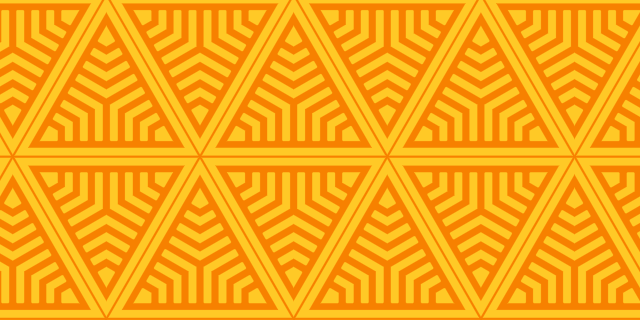
Give the GLSL for this pattern, as a WebGL 1 fragment shader.

```glsl
precision highp float;
// Tiled triangles with orange frames, mitred three-way stripes and thin grid lines on yellow.

uniform vec2 u_resolution;

// Lengths are fractions of the canvas height.
#define SIDE 0.5852
#define ORIGIN vec2(1.2102, 0.5104)
#define GRID_HALF 0.0034
#define FRAME_OUTER 0.0279
#define FRAME_INNER 0.0487
#define STRIPE_PERIOD 0.0469
#define STRIPE_HALF 0.0111
#define CORNER_RADIUS 0.0045
#define YELLOW vec3(1.0, 0.79, 0.15)
#define ORANGE vec3(0.97, 0.505, 0.0)

const float SQRT3 = 1.7320508;
const float ROW_HEIGHT = SIDE * SQRT3 * 0.5;

// Maps a point to its triangle: centroid at zero, apex pointing up.
vec2 triangleCell(vec2 p) {
  float row = floor(p.y / ROW_HEIGHT);
  vec2 q = vec2(mod(p.x - row * SIDE * 0.5, SIDE) - SIDE * 0.5,
                p.y - row * ROW_HEIGHT);
  if (abs(q.x) * SQRT3 > ROW_HEIGHT - q.y) {
    q.x -= sign(q.x) * SIDE * 0.5;
    q.y = ROW_HEIGHT - q.y;
  }
  return q - vec2(0.0, ROW_HEIGHT / 3.0);
}

// Folds onto the nearest spoke from centroid to side: x across it, y along it.
vec2 foldToSpoke(vec2 q) {
  q.x = abs(q.x);
  vec2 side = vec2(SQRT3 * 0.5, 0.5);
  float along = dot(q, side);
  if (along > -q.y) {
    return vec2(abs(dot(q, vec2(-side.y, side.x))), along);
  }
  return vec2(q.x, -q.y);
}

// Intersection of two distance fields with rounded corners.
float roundedIntersection(float a, float b, float radius) {
  vec2 d = vec2(a, b) + radius;
  return length(max(d, 0.0)) + min(max(d.x, d.y), 0.0) - radius;
}

float coverage(float d, float soft) {
  return 1.0 - smoothstep(-soft, soft, d);
}

void main() {
  vec2 p = gl_FragCoord.xy / u_resolution.y - ORIGIN;
  float soft = 0.75 / u_resolution.y;

  vec2 spoke = foldToSpoke(triangleCell(p));
  float edge = ROW_HEIGHT / 3.0 - spoke.y;

  // Stripes run parallel to the spokes, with one centred on each spoke.
  float fromStripe = abs(fract(spoke.x / STRIPE_PERIOD + 0.5) - 0.5) * STRIPE_PERIOD;
  // No further stripe starts in the corners.
  if (spoke.x > STRIPE_PERIOD * 3.0) fromStripe = spoke.x - STRIPE_PERIOD * 3.0;

  float gridLine = edge - GRID_HALF;
  float frame = FRAME_OUTER - edge;
  float gap = roundedIntersection(STRIPE_HALF - fromStripe,
                                  FRAME_INNER - edge, CORNER_RADIUS);

  float ink = coverage(frame, soft) * (1.0 - coverage(gap, soft));
  ink = max(ink, coverage(gridLine, soft));

  gl_FragColor = vec4(mix(YELLOW, ORANGE, ink), 1.0);
}
```
